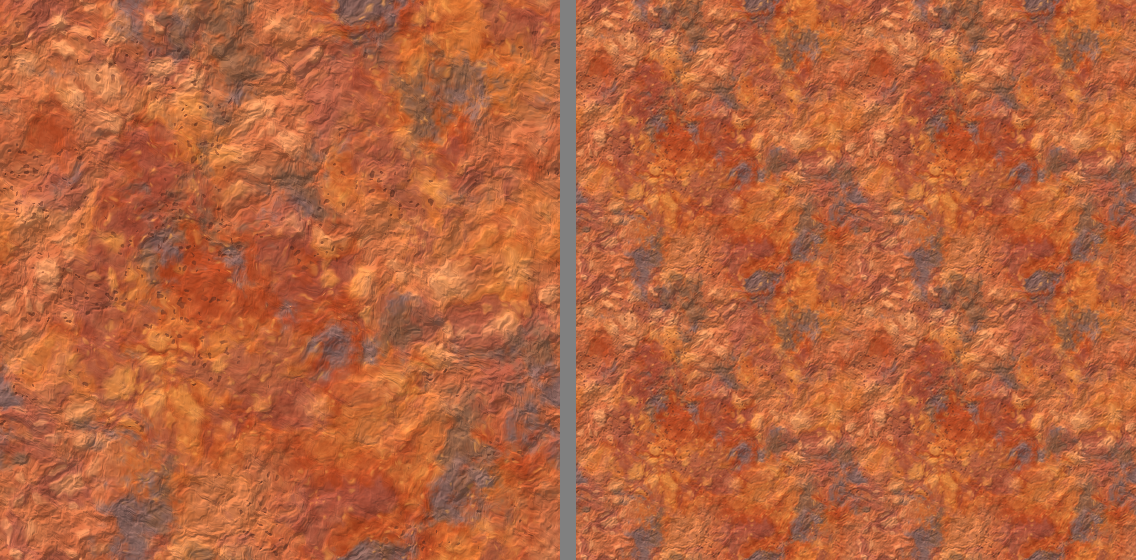
Left: one tile. Right: repeated 2 by 2.
Give the GLSL for this texture, as a WebGL 1 fragment shader.

```glsl
precision highp float;
// Seamless rusted, weathered metal: orange crust, tan blisters, grey stains and pits.
uniform vec2 u_resolution;

#define WARP 0.022
#define RELIEF 6.5
#define LIGHT_STEP 0.003
#define STAIN_LEVEL 0.53
#define BLISTERS 13.0
#define NODULES 34.0
#define SPECKS 80.0
#define PITS 76.0

float hash(vec2 p) {
  vec3 q = fract(p.xyx * 0.1031);
  q += dot(q, q.yzx + 33.33);
  return fract((q.x + q.y) * q.z);
}

// Value noise that wraps after a whole number of cells.
float noise(vec2 p, float period, float seed) {
  vec2 cell = floor(p), f = p - cell;
  f = f * f * f * (f * (f * 6.0 - 15.0) + 10.0);
  vec2 a = mod(cell, period) + seed * 19.0;
  vec2 b = mod(cell + 1.0, period) + seed * 19.0;
  return mix(mix(hash(a), hash(vec2(b.x, a.y)), f.x),
             mix(hash(vec2(a.x, b.y)), hash(b), f.x), f.y);
}

// Wrapping fractal noise, mean one half.
float fbm(vec2 uv, float freq, float seed) {
  float sum = 0.0, total = 0.0, amp = 0.5;
  for (int i = 0; i < 6; i++) {
    seed += 1.7;
    sum += amp * noise(uv * freq + seed * 0.37, freq, seed);
    total += amp;
    amp *= 0.56;
    freq *= 2.0;
  }
  return sum / total;
}

// Scattered round domes, 1 at the centre and 0 outside.
float domes(vec2 uv, float count, float share, float seed) {
  vec2 p = uv * count, home = floor(p);
  float top = 0.0;
  for (int j = -1; j <= 1; j++) {
    for (int i = -1; i <= 1; i++) {
      vec2 cell = home + vec2(float(i), float(j));
      vec2 id = mod(cell, count) + seed * 23.0;
      vec2 centre = cell + 0.2 + 0.6 * vec2(hash(id + 3.1), hash(id + 7.7));
      float radius = mix(0.25, 0.65, hash(id + 11.3));
      float d = length(p - centre) / radius;
      top = max(top, step(hash(id), share) * (1.0 - smoothstep(0.1, 1.0, d)));
    }
  }
  return top;
}

vec2 wobble(vec2 uv, float freq, float seed) {
  return vec2(noise(uv * freq, freq, seed), noise(uv * freq, freq, seed + 4.0)) - 0.5;
}

vec2 warp(vec2 uv) {
  return uv + WARP * (2.0 * wobble(uv, 10.0, 1.0) + 0.8 * wobble(uv, 32.0, 2.0)
                    + 0.35 * wobble(uv, 96.0, 3.0));
}

float pits(vec2 uv) {
  vec2 ragged = uv + 0.008 * wobble(uv, 120.0, 12.0);
  float patches = smoothstep(0.48, 0.64, fbm(uv, 9.0, 14.0));
  return smoothstep(0.2, 0.8, domes(ragged, PITS, 0.22, 9.0)) * patches;
}

float height(vec2 uv) {
  vec2 w = warp(uv);
  return 0.8 * fbm(w, 12.0, 21.0) + 0.10 * domes(w, BLISTERS, 0.5, 2.0)
       + 0.03 * domes(w, NODULES, 0.35, 4.0) - 0.025 * pits(uv);
}

void main() {
  vec2 uv = gl_FragCoord.xy / u_resolution;
  vec2 w = warp(uv);

  // Rust crust: deep red to orange, veiled by dull dust.
  float tone = fbm(w, 8.0, 31.0);
  float grain = fbm(uv, 48.0, 37.0) - 0.5;
  float dust = smoothstep(0.42, 0.64, fbm(w, 5.0, 43.0));
  vec3 color = mix(vec3(0.66, 0.27, 0.13), vec3(0.80, 0.43, 0.19),
                   smoothstep(0.30, 0.70, tone + 0.3 * grain));
  color = mix(color, vec3(0.73, 0.43, 0.28), 0.65 * dust);

  // Brown and grey-violet stains with hazy, broken edges.
  float stain = smoothstep(STAIN_LEVEL, STAIN_LEVEL + 0.20, fbm(w, 7.0, 61.0) + 0.25 * grain);
  float wash = smoothstep(0.47, 0.68, fbm(w, 13.0, 67.0));
  vec3 stain_color = mix(vec3(0.46, 0.31, 0.22), vec3(0.46, 0.35, 0.33),
                         smoothstep(0.38, 0.62, fbm(uv, 10.0, 71.0)));
  color = mix(color, vec3(0.57, 0.29, 0.24), 0.55 * wash);
  color = mix(color, stain_color, 0.85 * stain);

  // Tan blisters, nodules and bright specks.
  float clusters = smoothstep(0.38, 0.56, fbm(uv, 5.0, 51.0)) * (1.0 - 0.7 * stain);
  float blister = smoothstep(0.0, 0.7, domes(w, BLISTERS, 0.5, 2.0));
  float nodule = smoothstep(0.0, 0.8, domes(w, NODULES, 0.35, 4.0));
  float speck = domes(w, SPECKS, 0.16, 6.0) * (1.0 - dust);
  vec3 tan_crust = mix(vec3(0.88, 0.55, 0.26), vec3(0.87, 0.57, 0.36), dust);
  color = mix(color, tan_crust, 0.70 * blister * clusters);
  color = mix(color, tan_crust, 0.50 * nodule * clusters);
  color = mix(color, vec3(0.90, 0.58, 0.27), 0.50 * speck);
  color = mix(color, vec3(0.38, 0.19, 0.13), 0.50 * pits(uv));

  // Relief lit from the upper left, softer on the smooth crust.
  vec2 toward_light = vec2(-0.5, 0.86) * LIGHT_STEP;
  float slope = height(uv) - height(uv + toward_light);
  float rough = mix(0.55, 1.1, max(dust, stain));
  color *= 1.03 + clamp(slope * RELIEF * rough, -0.26, 0.24);
  color += 0.10 * grain + vec3(0.0, 0.005, 0.015);

  gl_FragColor = vec4(clamp(color, 0.0, 1.0), 1.0);
}
```
